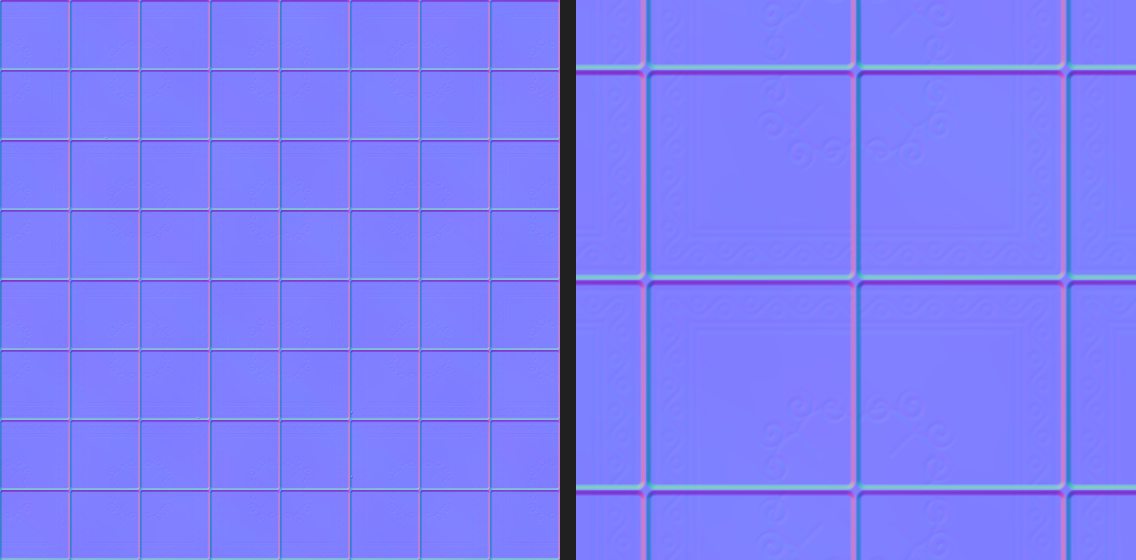
Left: the whole. Right: its middle third, enlarged.
Write a three.js fragment shader that draws this texture map.

```glsl
// Tangent-space normal map of an 8 by 8 grid of glazed tiles with faint embossed scrollwork.
varying vec2 vUv;

const float TAU = 6.2831853;
const float TILES = 8.0;

float hash(vec2 p) {
  return fract(sin(dot(p, vec2(127.1, 311.7))) * 43758.55);
}

// Soft raised line around zero distance
float ridge(float d) {
  return exp(-d * d / 0.00016);
}

float segment(vec2 p, vec2 a, vec2 b) {
  vec2 ab = b - a;
  return length(p - a - ab * clamp(dot(p - a, ab) / dot(ab, ab), 0.0, 1.0));
}

// Curled volute that fades out at its radius
float volute(vec2 p, float radius) {
  float r = length(p);
  float turn = atan(p.y, p.x + 0.00001) / TAU;
  float d = (fract(r / 0.055 - turn) - 0.5) * 0.055;
  return ridge(d) * (1.0 - smoothstep(radius - 0.015, radius + 0.005, r));
}

// Frame of parallel fillets around a running vine
float border(vec2 a) {
  float inset = 1.0 - max(a.x, a.y);
  float along = min(a.x, a.y);
  float fillets = ridge(inset - 0.05) + ridge(inset - 0.205) + ridge(inset - 0.24);
  float wave = cos(along * TAU * 4.0);
  float vine = ridge((inset - 0.128 - 0.04 * wave) * 0.8);
  float side = mod(floor(along * 8.0 + 0.5), 2.0) * 2.0 - 1.0;
  vec2 bud = vec2((fract(along * 8.0 + 0.5) - 0.5) / 8.0, inset - 0.128 - 0.018 * side);
  float curl = ridge(length(bud) - 0.024);
  return fillets * 0.7 + 0.6 * max(vine, curl);
}

// Eightfold rosette of stems, arcs and volutes
float rosette(vec2 a) {
  vec2 s = vec2(max(a.x, a.y), min(a.x, a.y));
  float r = length(s);
  float stem = 0.6 * ridge(segment(s, vec2(0.17), vec2(0.30)));
  float arc = 0.8 * ridge(length(s - vec2(0.24, 0.13)) - 0.15) * smoothstep(0.12, 0.22, r);
  float curls = volute(s - vec2(0.40, 0.27), 0.08) + volute(s - vec2(0.39, 0.11), 0.075);
  return max(max(stem, arc), curls) * (1.0 - smoothstep(0.52, 0.58, r));
}

// Grout depth: 0 on the tile face, 1 at the bottom of the joint
float grout(vec2 f, vec2 id) {
  float d = length(max(abs(f) - 0.456, 0.0)) - 0.02;
  // Rare small chip on the lower or left edge
  vec2 edge = hash(id + 3.7) > 0.5 ? f : f.yx;
  vec2 chip = vec2(hash(id + 9.2) * 0.8 - 0.4, -0.476);
  float size = 0.016 * step(0.88, hash(id + 5.1));
  d = max(d, size - length((edge - chip) * vec2(0.6, 1.0)));
  return smoothstep(0.0, 0.024, d);
}

// Broad unevenness that wraps over the whole sheet
float undulation(vec2 p) {
  vec2 t = p * TAU / TILES;
  return 0.0042 * sin(2.0 * t.x + 3.0 * t.y + 0.6)
       + 0.0036 * sin(4.0 * t.x - 2.0 * t.y + 2.1)
       + 0.0018 * sin(5.0 * t.x + 6.0 * t.y + 4.0);
}

float height(vec2 p) {
  vec2 id = mod(floor(p), TILES);
  vec2 f = fract(p) - 0.5;
  // Each embossed panel spans two by two tiles
  vec2 panel = abs(mod(p - vec2(1.0, 0.0), 2.0) - 1.0);
  float relief = 0.001 * (border(panel) + rosette(panel));
  float tilt = dot(f, vec2(hash(id), hash(id + 17.3)) - 0.5) * 0.01;
  float face = 1.0 - grout(f, id);
  return face * (0.0195 + relief + tilt) + undulation(p);
}

void main() {
  vec2 p = vUv * TILES;
  vec2 e = vec2(0.0078, 0.0);
  vec2 slope = vec2(height(p + e.xy) - height(p - e.xy),
                    height(p + e.yx) - height(p - e.yx)) / (2.0 * e.x);
  // Green points down the sheet
  vec3 normal = normalize(vec3(-slope.x, slope.y, 1.0));
  // Steep joint walls blend several directions, which shortens the vector
  normal *= 1.0 - 0.2 * smoothstep(0.2, 0.8, length(slope));
  gl_FragColor = vec4(normal * 0.5 + 0.5, 1.0);
}
```
